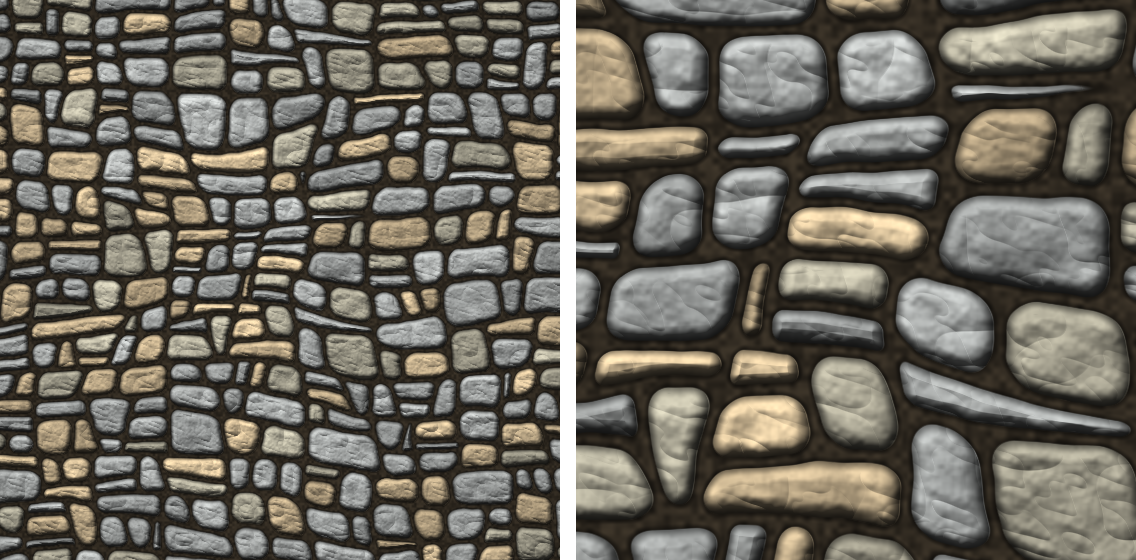
Left, the full canvas; right, a detail of the centre.
This texture is drawn by a WebGL 1 fragment shader. Its source:

```glsl
precision highp float;
// A dry-laid rubble wall: rounded grey and tan stones over dark earthy joints.
// Warped blocks are cut again and again by tilted lines; the rounded distance
// to those cuts shapes each stone, and a chiselled height field lights it.
uniform vec2 u_resolution;

const vec2 BLOCK = vec2(0.25, 0.1667);    // blocks before cutting
const int CUTS = 6;                       // most cuts per stone
const float SMALL_AREA = 0.0032;          // cells above these areas are cut
const float LARGE_AREA = 0.0100;
const float HALF_JOINT = 0.0036;
const float MAX_RADIUS = 0.022;
const float BEVEL = 0.011;
const float STEP = 0.0008;                // spacing of slope samples
const vec3 LIGHT = vec3(-0.28, 0.66, 0.70);
const vec3 GREY = vec3(0.595, 0.605, 0.600);
const vec3 OLIVE = vec3(0.610, 0.595, 0.530);
const vec3 TAN = vec3(0.710, 0.635, 0.510);
const vec3 JOINT = vec3(0.185, 0.160, 0.125);

float hash(vec2 p) {
  return fract(sin(dot(p, vec2(127.1, 311.7))) * 43758.5453);
}

float noise(vec2 p) {
  vec2 i = floor(p), f = fract(p);
  f = f * f * (3.0 - 2.0 * f);
  return mix(mix(hash(i), hash(i + vec2(1.0, 0.0)), f.x),
             mix(hash(i + vec2(0.0, 1.0)), hash(i + 1.0), f.x), f.y);
}

vec2 wobble(vec2 p) {
  return vec2(noise(p), noise(p + 37.4)) - 0.5;
}

// Returns the distance inside the stone outline (x) and the stone's seed (y).
vec2 stone(vec2 p) {
  p += 0.050 * wobble(p * 3.7) + 0.010 * wobble(p * 15.0) + 0.0024 * wobble(p * 60.0);
  float row = floor(p.y / BLOCK.y);
  p.x += hash(vec2(row, 4.0)) * BLOCK.x;
  vec2 block = vec2(floor(p.x / BLOCK.x), row);
  vec2 low = block * BLOCK, high = low + BLOCK;
  float seed = hash(block + 0.37);

  float edge[CUTS];
  vec2 fromLow = p - low, toHigh = high - p;
  for (int i = 0; i < CUTS; i++) {
    edge[i] = 1.0;
    vec2 size = high - low;
    float pick = hash(vec2(seed, 1.3));
    if (size.x * size.y > mix(SMALL_AREA, LARGE_AREA, pick * pick)) {
      bool upright = size.x > size.y * mix(1.1, 1.9, hash(vec2(seed, 2.3)));
      float tilt = (hash(vec2(seed, 3.3)) - 0.5) * (upright ? 0.6 : 0.25);
      vec2 cut = mix(low, high, mix(0.28, 0.72, hash(vec2(seed, 4.3))));
      vec2 middle = 0.5 * (low + high);
      vec2 pivot = upright ? vec2(cut.x, middle.y) : vec2(middle.x, cut.y);
      vec2 normal = normalize(upright ? vec2(1.0, tilt) : vec2(tilt, 1.0));
      float side = dot(p - pivot, normal);
      edge[i] = abs(side);
      if (side > 0.0) low = upright ? vec2(cut.x, low.y) : vec2(low.x, cut.y);
      else high = upright ? vec2(cut.x, high.y) : vec2(high.x, cut.y);
      seed = hash(vec2(seed * 57.3, float(i) + step(0.0, side) * 0.5));
    }
  }

  // Join all edges with rounded corners.
  vec2 size = high - low;
  float radius = min(0.43 * min(size.x, size.y), MAX_RADIUS);
  vec2 a = max(radius - fromLow, 0.0), b = max(radius - toHigh, 0.0);
  float sum = dot(a, a) + dot(b, b);
  for (int i = 0; i < CUTS; i++) {
    float e = max(radius - edge[i], 0.0);
    sum += e * e;
  }
  return vec2(radius - sqrt(sum) - HALF_JOINT, seed);
}

// Rounded rim, leaning face, chiselled ridges and fine grit.
float height(vec2 p, vec2 s) {
  float rim = 1.0 - clamp(s.x / BEVEL, 0.0, 1.0);
  vec2 q = p + s.y * vec2(7.0, 13.0);
  vec2 lean = vec2(hash(vec2(s.y, 5.1)), hash(vec2(s.y, 6.1))) - 0.5;
  float ridges = 0.0065 * abs(noise(q * vec2(34.0, 46.0)) - 0.5)
               + 0.0026 * abs(noise(q * vec2(80.0, 110.0) + q.yx * 30.0) - 0.5);
  float grit = 0.0005 * noise(q * 260.0);
  return 0.6 * BEVEL * (1.0 - rim * rim) + 0.2 * dot(p, lean) + ridges + grit;
}

void main() {
  vec2 p = gl_FragCoord.xy / u_resolution.y;
  float pixel = 1.0 / u_resolution.y;
  vec2 s = stone(p);
  vec2 px = p + vec2(STEP, 0.0), py = p + vec2(0.0, STEP);
  float h = height(p, s);
  vec2 slope = (vec2(height(px, stone(px)), height(py, stone(py))) - h) / STEP;

  // Light, relative to a flat face, with a dark contact rim.
  vec3 light = normalize(LIGHT);
  float shade = dot(normalize(vec3(-slope, 1.0)), light) / light.z;
  shade = clamp(mix(1.0, shade, 0.85), 0.28, 1.24);
  shade *= mix(0.5, 1.0, smoothstep(-0.001, 0.006, s.x));

  // Stone colour, mottled and grainy.
  float kind = hash(vec2(s.y, 7.7));
  vec3 face = kind < 0.23 ? TAN : (kind < 0.42 ? OLIVE : GREY);
  face *= mix(0.88, 1.12, hash(vec2(s.y, 8.7)));
  float grain = 0.5 * noise(p * 70.0) + 0.3 * noise(p * 190.0) + 0.2 * noise(p * 420.0);
  face *= shade * (0.84 + 0.32 * grain);

  // Earth in the joints, darkest against the stones.
  float depth = smoothstep(0.0, HALF_JOINT, -s.x);
  vec3 earth = JOINT * mix(0.55, 1.0, depth) * (0.7 + 0.6 * noise(p * 240.0));

  vec3 color = mix(earth, face, smoothstep(-pixel, pixel, s.x));
  vec2 offCentre = gl_FragCoord.xy / u_resolution - 0.5;
  color *= 1.03 - 0.22 * dot(offCentre, offCentre);
  gl_FragColor = vec4(color, 1.0);
}
```
